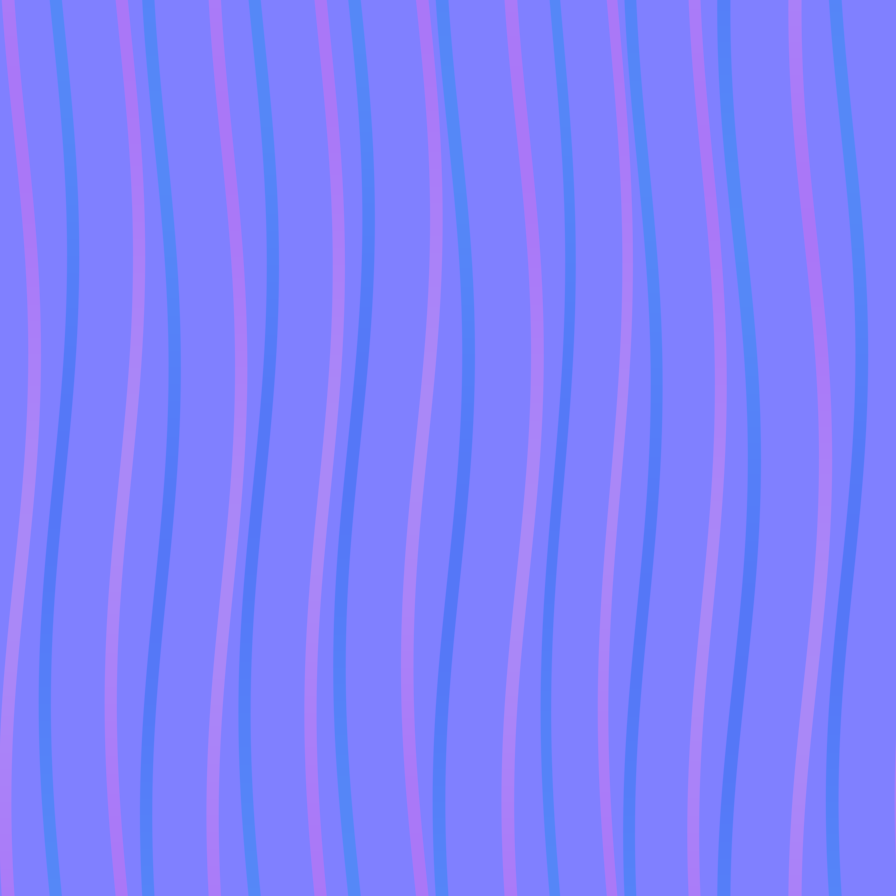
Reproduce this texture map procedurally as a Shadertoy shader.

```glsl
// Tangent-space normal map of nine upright wavy strips with bevelled sides.
// Each strip sways as one sine wave over the height; its two edges are flat
// slopes whose normals lean away from the strip, across the local curve.

const float TAU = 6.2831853;
const int STRIPS = 9;
const float SWAY = 0.43;         // sway amplitude, relative to half width
const float BEVEL = 0.185;       // half bevel width, relative to half width
const float TILT = 0.335;        // sideways lean of a bevel normal
const float SLOPE_GAIN = 2.0;    // how strongly the curve turns the normal
const float SOFTNESS = 0.0003;   // extra edge blur, in canvas widths

// Per strip: shift from the even spacing, half width, height of the crest
// (measured downwards from the top)
const vec3 VARIATION[STRIPS] = vec3[STRIPS](
    vec3(-0.0163, 0.0384, 0.395),
    vec3(-0.0085, 0.0368, 0.286),
    vec3(-0.0061, 0.0371, 0.410),
    vec3(-0.0078, 0.0368, 0.296),
    vec3(-0.0115, 0.0378, 0.245),
    vec3(-0.0107, 0.0384, 0.395),
    vec3(-0.0118, 0.0319, 0.293),
    vec3(-0.0245, 0.0358, 0.430),
    vec3(-0.0243, 0.0397, 0.512));

// Sideways lean that one strip adds at p (y pointing down)
vec2 stripLean(vec2 p, int index, float blur) {
    vec3 strip = VARIATION[index];
    float halfWidth = strip.y;
    float angle = TAU * (p.y - strip.z);
    float center = float(index) / float(STRIPS) + strip.x
                 + SWAY * halfWidth * cos(angle);
    float slope = -SWAY * halfWidth * TAU * sin(angle);

    // Signed offset from the centre line, wrapped around the canvas
    float offset = p.x - center;
    offset -= floor(offset + 0.5);

    float edge = abs(abs(offset) - halfWidth) - BEVEL * halfWidth;
    float coverage = 1.0 - smoothstep(-blur, blur, edge);
    return coverage * sign(offset) * TILT * vec2(1.0, -SLOPE_GAIN * slope);
}

void mainImage(out vec4 fragColor, in vec2 fragCoord) {
    vec2 p = fragCoord / iResolution.xy;
    p.y = 1.0 - p.y;
    float blur = 0.6 / iResolution.x + SOFTNESS;

    vec2 lean = vec2(0.0);
    for (int i = 0; i < STRIPS; i++) lean += stripLean(p, i, blur);

    // Complete the unit normal and pack it into colour
    vec3 normal = vec3(lean, sqrt(max(0.0, 1.0 - dot(lean, lean))));
    fragColor = vec4(0.5 + 0.5 * normal, 1.0);
}
```
